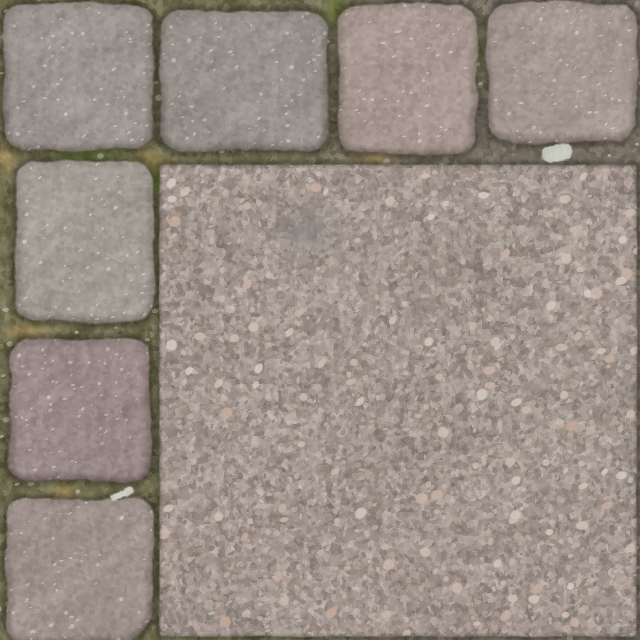
This texture is drawn by a three.js fragment shader. Its source:

```glsl
varying vec2 vUv;

vec2 hash2(vec2 p) {
  return fract(sin(vec2(dot(p, vec2(127.1, 311.7)), dot(p, vec2(269.5, 183.3)))) * 4375.85);
}

mat2 rotation(float a) {
  return mat2(cos(a), -sin(a), sin(a), cos(a));
}

// Layered sines, each turned and warped by the previous layer
float waves(vec2 p) {
  float sum = 0.0, gain = 0.5;
  for (int i = 0; i < 5; i++) {
    sum += gain * sin(p.x + 1.3 * sin(p.y)) * cos(p.y * 0.8 + sum);
    p = rotation(1.1) * p * 1.9 + 2.7;
    gain *= 0.6;
  }
  return sum;
}

// Cellular noise: x = distance to nearest seed, y = tone of that cell
vec2 cells(vec2 p) {
  vec2 base = floor(p), best = vec2(9.0, 0.0);
  for (int j = -1; j <= 1; j++)
    for (int i = -1; i <= 1; i++) {
      vec2 id = base + vec2(i, j), h = hash2(id);
      float d = length(id + h - p);
      if (d < best.x) best = vec2(d, hash2(id + 41.0).x);
    }
  return best;
}

// Scattered oval chips: x = coverage, y = tone
vec2 chips(vec2 p, float density, float stretch) {
  vec2 base = floor(p), best = vec2(0.0);
  for (int j = -1; j <= 1; j++)
    for (int i = -1; i <= 1; i++) {
      vec2 id = base + vec2(i, j), h = hash2(id + 17.0), k = hash2(id + 71.0);
      vec2 q = rotation(k.x * 6.28) * (p - id - h);
      q.y *= mix(1.0, stretch, h.y);
      float radius = mix(0.24, 0.46, k.y);
      float cover = step(k.x, density) * (1.0 - smoothstep(radius * 0.6, radius, length(q)));
      if (cover > best.x) best = vec2(cover, h.x);
    }
  return best;
}

float roundBox(vec2 p, vec2 extent, float radius) {
  vec2 q = abs(p) - extent + radius;
  return length(max(q, 0.0)) + min(max(q.x, q.y), 0.0) - radius;
}

float spot(vec2 p, vec2 centre, vec2 size) {
  vec2 q = (p - centre) / size;
  return exp(-dot(q, q));
}

float rockHeight(vec2 p) {
  return waves(p * 42.0) + 0.6 * cells(p * 48.0 + waves(p * 30.0)).x;
}

// A hewn sett with a lower right corner chipped at distance "chip"
void laySett(inout vec3 color, vec2 uv, vec2 centre, vec2 extent, vec3 tint, float relief, float chip) {
  vec2 p = uv - centre;
  float d = roundBox(p, extent, 0.03);
  d = max(d, dot(p, vec2(0.707, -0.707)) - chip);
  d += 0.005 * waves(uv * 34.0 + centre * 50.0);
  color *= mix(0.72, 1.0, smoothstep(0.0, 0.014, d));
  float rim = smoothstep(-0.016, 0.001, d);
  vec3 stone = tint + relief - rim * 0.1 * (1.0 - 0.5 * p.y / extent.y);
  color = mix(color, stone, 1.0 - smoothstep(-0.003, 0.002, d));
}

vec3 jointColor(vec2 p) {
  float soil = waves(p * 75.0);
  vec3 color = mix(vec3(0.43, 0.42, 0.31), vec3(0.46, 0.43, 0.38), smoothstep(0.3, 0.75, p.x));
  color += 0.07 * soil + 0.12 * (cells(p * 130.0).y - 0.5);
  // Moss and dry grass
  float moss = spot(p, vec2(0.525, 0.98), vec2(0.02, 0.025)) + spot(p, vec2(0.14, 0.76), vec2(0.05, 0.012))
    + spot(p, vec2(0.243, 0.72), vec2(0.012, 0.025)) + 0.6 * spot(p, vec2(0.75, 0.92), vec2(0.012, 0.05));
  float straw = spot(p, vec2(0.235, 0.75), vec2(0.022, 0.016)) + spot(p, vec2(0.59, 0.752), vec2(0.025, 0.014))
    + spot(p, vec2(0.10, 0.232), vec2(0.025, 0.016)) + spot(p, vec2(0.045, 0.482), vec2(0.035, 0.014))
    + spot(p, vec2(0.01, 0.75), vec2(0.015, 0.025));
  color = mix(color, vec3(0.42, 0.48, 0.22) + 0.12 * soil, min(moss, 1.0) * 0.75);
  color = mix(color, vec3(0.65, 0.56, 0.38) + 0.15 * soil, min(straw, 1.0) * 0.75);
  // Loose pale grit
  vec2 grit = chips(p * 65.0, 0.07, 2.0);
  return mix(color, vec3(0.74, 0.74, 0.69), grit.x * 0.65);
}

vec3 aggregateColor(vec2 p) {
  vec2 q = p + 0.003 * vec2(waves(p * 60.0), waves(p.yx * 60.0 + 4.0));
  vec3 color = vec3(0.635, 0.585, 0.557) + 0.025 * waves(p * 14.0);
  color += 0.12 * (cells(q * 85.0).y - 0.5) + 0.11 * (cells(q * 155.0).y - 0.5);
  color += 0.035 * waves(q * 180.0);
  vec2 dark = chips(q * 72.0 + 9.0, 0.34, 2.4);
  color = mix(color, vec3(0.45, 0.44, 0.43), dark.x * (0.25 + 0.4 * dark.y));
  vec2 pale = chips(q * 66.0, 0.38, 2.2);
  color = mix(color, mix(vec3(0.73, 0.64, 0.59), vec3(0.80, 0.77, 0.74), pale.y), pale.x * 0.65);
  vec2 large = chips(p * 37.0 + 5.0, 0.16, 1.8);
  color = mix(color, mix(vec3(0.77, 0.66, 0.59), vec3(0.84, 0.81, 0.78), large.y), large.x * 0.85);
  return mix(color, vec3(0.53, 0.52, 0.50), 0.6 * spot(p, vec2(0.48, 0.64), vec2(0.045, 0.035)));
}

void main() {
  vec2 uv = vUv;
  vec3 color = jointColor(uv);
  float relief = 0.055 * (rockHeight(uv) - rockHeight(uv + vec2(-0.005, 0.006)));
  relief += 0.03 * waves(uv * 24.0) + 0.06 * (cells(uv * 150.0).y - 0.5);
  relief += 0.13 * chips(uv * 95.0, 0.14, 3.0).x;

  // Top row, then left column
  laySett(color, uv, vec2(0.122, 0.880), vec2(0.117, 0.115), vec3(0.610, 0.580, 0.560), relief, 0.2);
  laySett(color, uv, vec2(0.382, 0.874), vec2(0.131, 0.109), vec3(0.590, 0.570, 0.545), relief, 0.2);
  laySett(color, uv, vec2(0.637, 0.877), vec2(0.109, 0.117), vec3(0.650, 0.590, 0.565), relief, 0.2);
  laySett(color, uv, vec2(0.878, 0.887), vec2(0.117, 0.109), vec3(0.640, 0.590, 0.570), relief, 0.142);
  laySett(color, uv, vec2(0.133, 0.623), vec2(0.108, 0.126), vec3(0.630, 0.610, 0.580), relief, 0.2);
  laySett(color, uv, vec2(0.125, 0.359), vec2(0.110, 0.111), vec3(0.600, 0.540, 0.530), relief, 0.2);
  laySett(color, uv, vec2(0.124, 0.108), vec2(0.116, 0.113), vec3(0.620, 0.570, 0.550), relief, 0.135);

  // Large slab
  float slab = roundBox(uv - vec2(0.622, 0.374), vec2(0.373, 0.3685), 0.006) + 0.0012 * waves(uv * 50.0);
  color *= mix(0.75, 1.0, smoothstep(0.0, 0.012, slab));
  vec3 face = aggregateColor(uv) - 0.1 * smoothstep(-0.007, 0.0, slab);
  color = mix(color, face, 1.0 - smoothstep(-0.002, 0.002, slab));

  // Two white fragments in the joints
  float flake = roundBox(rotation(0.1) * (uv - vec2(0.87, 0.761)), vec2(0.023, 0.012), 0.008);
  float sliver = roundBox(rotation(0.4) * (uv - vec2(0.19, 0.228)), vec2(0.019, 0.006), 0.004);
  float white = 1.0 - smoothstep(-0.002, 0.002, min(flake, sliver) + 0.003 * waves(uv * 90.0));
  color = mix(color, vec3(0.77, 0.78, 0.74) + 0.06 * waves(uv * 120.0), white);
  gl_FragColor = vec4(clamp(color, 0.0, 1.0), 1.0);
}
```
